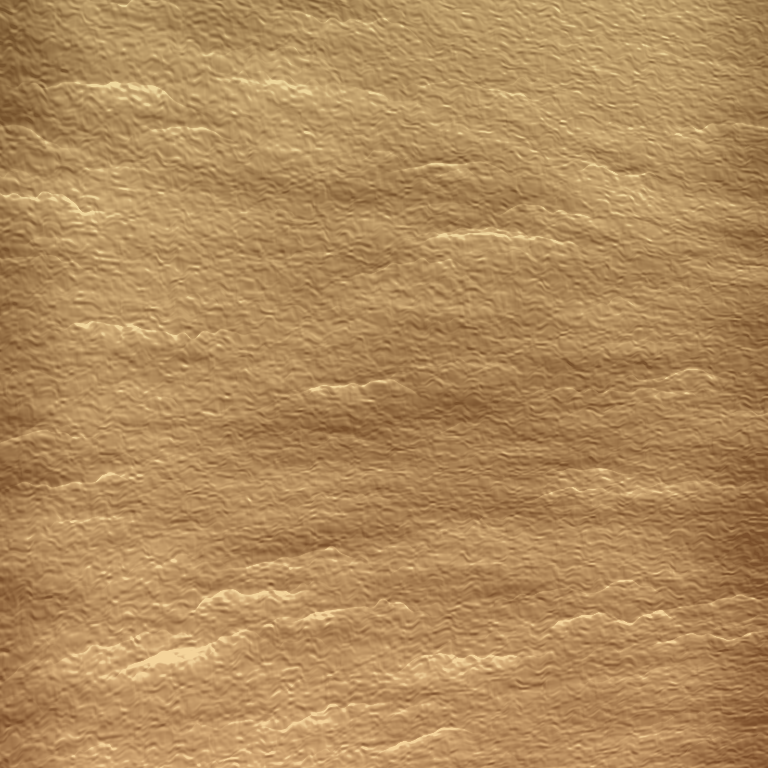
Reproduce this texture procedurally as a WebGL 1 fragment shader.

```glsl
precision highp float;
// Wind-blown sand seen from above: scattered bright dune crests with combed
// flanks, laid over fine wrinkled ripples and broad soft undulations.
// One tone value sums all relief and light, then a sand ramp colours it.
uniform vec2 u_resolution;

float hash(vec2 p) {
  vec3 v = fract(vec3(p.xyx) * 0.1031);
  v += dot(v, v.yzx + 33.33);
  return fract((v.x + v.y) * v.z);
}

float noise(vec2 p) {
  vec2 cell = floor(p);
  vec2 f = fract(p);
  f = f * f * f * (f * (f * 6.0 - 15.0) + 10.0);
  float low = mix(hash(cell), hash(cell + vec2(1.0, 0.0)), f.x);
  float high = mix(hash(cell + vec2(0.0, 1.0)), hash(cell + 1.0), f.x);
  return mix(low, high, f.y);
}

float fbm(vec2 p) {
  float sum = 0.0;
  float gain = 0.5;
  for (int i = 0; i < 4; i++) {
    sum += gain * noise(p);
    p = p * 2.03 + 17.7;
    gain *= 0.5;
  }
  return sum;
}

// Bends the plane so that "horizontal" follows the wind ridges.
vec2 followWind(vec2 p) {
  float slope = mix(0.10, -0.20, p.y);
  float sway = 0.03 * (noise(p * vec2(3.0, 4.0) + 40.0) - 0.5);
  return vec2(p.x, p.y - slope * (p.x - 0.5) + sway) + 2.0;
}

float rippleHeight(vec2 p) {
  vec2 warp = vec2(noise(p * 60.0), noise(p * 60.0 + 31.0)) - 0.5;
  vec2 q = p + warp * vec2(0.006, 0.008);
  return noise(q * vec2(105.0, 215.0)) + 0.5 * noise(q * vec2(190.0, 270.0) + 9.0);
}

// Light on the ripples, from the height difference along the light direction.
float rippleLight(vec2 p) {
  vec2 offset = vec2(0.0007, 0.0016);
  return rippleHeight(p - offset) - rippleHeight(p + offset);
}

// Light on the low ridges between the crests.
float ridgeLight(vec2 p) {
  vec2 offset = vec2(0.002, 0.005);
  vec2 scale = vec2(13.0, 48.0);
  return fbm((p + offset) * scale) - fbm((p - offset) * scale);
}

// One crest: sharp lit edge, combed flank below, soft shade above.
float crest(vec2 p, vec2 center, vec2 size, vec2 cell, float seed) {
  float u = (p.x - center.x) / size.x;
  if (abs(u) > 1.0) return 0.0;
  float skewed = u - 0.35 * (1.0 - u * u);
  float arch = size.y * (1.0 - skewed * skewed);
  float wiggle = 0.28 * cell.y * (noise(vec2(p.x * 5.0 / cell.x, seed)) - 0.5)
               + 0.12 * cell.y * (noise(vec2(p.x * 17.0 / cell.x, seed + 5.0)) - 0.5);
  float below = center.y + arch + wiggle - p.y;
  float dist = abs(below);
  float side = smoothstep(-0.0015, 0.0015, below);
  float edge = exp(-dist / 0.0024);
  float broken = 0.55 + 0.7 * noise(vec2(p.x * 38.0, seed + 11.0));
  float comb = noise(vec2((p.x - below * 0.7) * 150.0, below * 45.0 + seed));
  float flank = side * exp(-dist / (0.26 * cell.y));
  float lee = (1.0 - side) * exp(-dist / (0.2 * cell.y));
  float taper = smoothstep(0.0, 0.6, 1.0 - abs(u));
  return taper * (3.0 * edge * broken + flank * (0.75 + 2.4 * (comb - 0.5)) - 1.25 * lee);
}

// Scatters crests, one per jittered cell, reading the nearby cells.
float crestLayer(vec2 p, vec2 cell, float seed) {
  vec2 home = floor(p / cell);
  float light = 0.0;
  for (int j = -2; j <= 2; j++) {
    for (int i = -1; i <= 1; i++) {
      vec2 id = home + vec2(float(i), float(j));
      vec2 key = id + seed;
      vec2 jitter = vec2(hash(key + 3.1), hash(key + 7.7));
      vec2 center = (id + jitter) * cell;
      vec2 size = cell * vec2(mix(0.3, 0.8, hash(key + 13.3)), mix(0.1, 0.42, hash(key + 19.9)));
      float strength = smoothstep(0.0, 0.75, hash(key + 27.1));
      light += strength * crest(p, center, size, cell, hash(key + 35.3) * 90.0);
    }
  }
  return light;
}

// Broad light: a soft glow, wider or narrower along each axis.
float glow(vec2 p, vec2 center, vec2 falloff) {
  vec2 d = p - center;
  return exp(-dot(d, d * falloff));
}

float broadLight(vec2 p) {
  float light = 1.1 * glow(p, vec2(0.72, 0.92), vec2(9.0, 16.0));
  light += 1.2 * glow(p, vec2(0.4, 0.03), vec2(5.0, 30.0));
  light += 0.9 * glow(p, vec2(0.17, 0.6), vec2(30.0, 4.0));
  light -= 0.8 * glow(p, vec2(0.55, 0.5), vec2(12.0, 9.0));
  return light - 1.7 * smoothstep(0.37, 0.52, abs(p.x - 0.5));
}

vec3 sandColor(float tone, float height) {
  vec3 shade = vec3(0.57, 0.42, 0.26);
  vec3 toneStep = vec3(0.065, 0.067, 0.055);
  vec3 glint = vec3(0.03, 0.06, 0.06) * smoothstep(3.8, 5.0, tone);
  vec3 warmth = mix(vec3(0.016, -0.010, -0.008), vec3(-0.010, 0.010, 0.002), height);
  return shade + toneStep * clamp(tone, -1.5, 5.3) + glint + warmth;
}

void main() {
  vec2 p = gl_FragCoord.xy / u_resolution;
  vec2 q = followWind(p);
  float calm = 1.0 - 0.75 * smoothstep(0.75, 1.0, p.y) * smoothstep(0.3, 0.65, p.x);
  float swell = fbm(q * vec2(5.0, 24.0)) - 0.47;
  float tone = 1.75 + broadLight(p) + calm * (3.6 * swell + 2.2 * ridgeLight(q));
  tone += 2.5 * rippleLight(q);
  tone += calm * crestLayer(q, vec2(0.22, 0.07), 50.0);
  tone += 0.4 * calm * crestLayer(q, vec2(0.13, 0.045), 120.0);
  gl_FragColor = vec4(sandColor(tone, p.y), 1.0);
}
```
